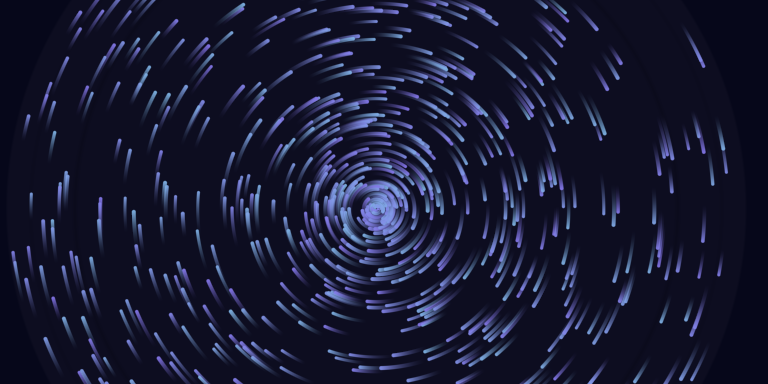
A Shadertoy shader for this background:

```glsl
// Clockwise swirl of violet and sky-blue star trails on a dark night disk.

const float TAU = 6.2831853;
const vec2 CENTRE = vec2(-0.02, -0.044);   // offset from canvas middle
const float DISK_RADIUS = 0.963;
const int LAYERS = 18;                     // one trail per ring per layer
const float RING_STEP = 0.02;

const vec3 NIGHT = vec3(0.022, 0.027, 0.100);
const vec3 DISK = vec3(0.050, 0.050, 0.125);
const vec3 VIOLET = vec3(0.52, 0.46, 0.92);
const vec3 SKY = vec3(0.50, 0.71, 0.90);

// Four random values from a pair of indices
vec4 hash4(vec2 id) {
    vec4 q = fract(id.xyxy * vec4(0.1031, 0.1030, 0.0973, 0.1099) + 0.137);
    q += dot(q, q.wzxy + 33.33);
    return fract((q.xxyz + q.yzzw) * q.zywx);
}

// Soft coverage of a shape from its signed distance
float cover(float dist, float blur) {
    return 1.0 - smoothstep(-blur, blur, dist);
}

// Arc with a round head at headAngle and a tail fading anticlockwise
float trail(vec2 polar, float radius, float headAngle,
            float tailLength, float halfWidth, float blur) {
    float turn = mod(polar.y - headAngle + 0.5, TAU) - 0.5;
    float along = turn * radius;
    float dist = length(vec2(min(along, 0.0), polar.x - radius)) - halfWidth;
    float fade = 1.0 - clamp(along / tailLength, 0.0, 1.0);
    return cover(dist, blur) * pow(fade, 1.7);
}

// Night sky with a faintly lighter disk and shallow dark grooves
vec3 backdrop(float r, float blur) {
    vec3 color = mix(NIGHT, DISK, cover(r - DISK_RADIUS, blur));
    float groove = exp(-pow((r - 0.785) / 0.006, 2.0));
    groove += 0.5 * exp(-pow((r - 0.90) / 0.005, 2.0));
    return color * (1.0 - 0.12 * groove);
}

void mainImage(out vec4 fragColor, in vec2 fragCoord) {
    vec2 p = (fragCoord - 0.5 * iResolution.xy) / iResolution.y - CENTRE;
    vec2 polar = vec2(length(p), atan(p.y, p.x));
    float blur = 0.8 / iResolution.y;
    vec3 color = backdrop(polar.x, 2.0 * blur);

    // Shifted ring layers, each ring holding one randomly placed trail
    for (int i = 0; i < LAYERS; i++) {
        float shift = float(i) / float(LAYERS);
        float ring = floor(polar.x / RING_STEP + shift);
        vec4 rnd = hash4(vec2(ring + 3.0, float(i) * 7.0 + 11.0));
        float radius = (ring + 0.5 - shift + 0.4 * (rnd.x - 0.5)) * RING_STEP;
        if (radius < 0.003 || radius > DISK_RADIUS - 0.01) continue;

        float tailLength = min(mix(0.06, 0.12, rnd.z), 4.0 * radius);
        float halfWidth = mix(0.0038, 0.0052, fract(rnd.z * 17.0));
        float alpha = trail(polar, radius, rnd.y * TAU,
                            tailLength, halfWidth, blur);
        color = mix(color, mix(VIOLET, SKY, rnd.w), 0.92 * alpha);
    }
    fragColor = vec4(color, 1.0);
}
```
